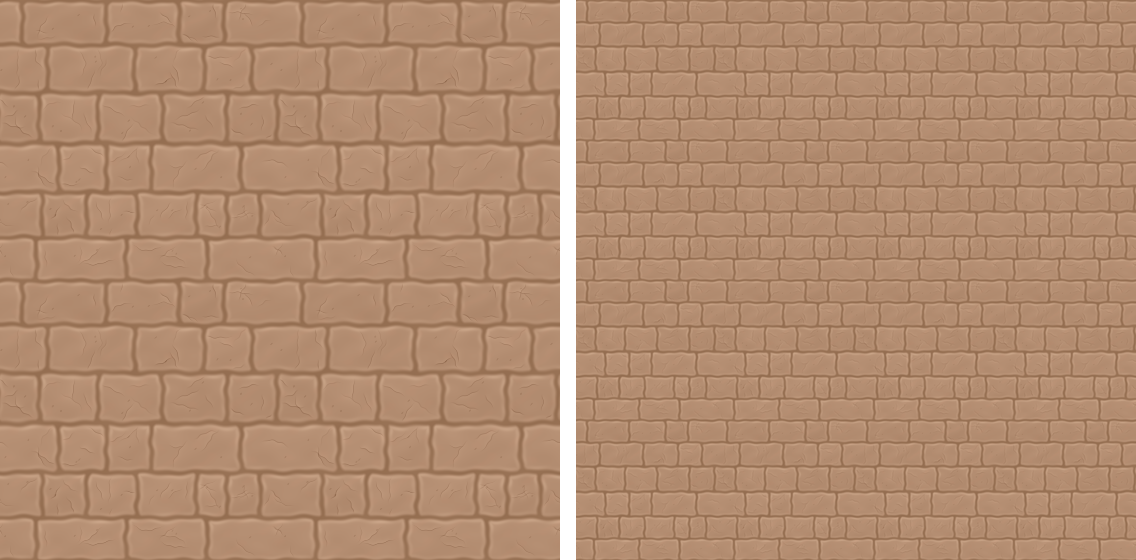
Left: one tile. Right: repeated 2 by 2.
Reproduce this texture procedurally as a WebGL 1 fragment shader.

```glsl
precision highp float;
// Hand-painted sandstone wall: six uneven courses of blocks, tiled twice each way.
// Joints come from wrapped distances to the cuts of each course; bevels, cracks
// and pits are shaded in the local coordinates of each block.
uniform vec2 u_resolution;

const float TAU = 6.28319;

float hash(float n) {
  return fract(sin(n * 12.9898) * 43758.5);
}

float smallest(vec3 v) {
  return min(v.x, min(v.y, v.z));
}

// Positions of the vertical joints in one course; short courses repeat a cut.
void courseCuts(float row, out vec3 a, out vec3 b) {
  if (row < 0.5)      { a = vec3(0.08, 0.38, 0.64);  b = vec3(0.80); }
  else if (row < 1.5) { a = vec3(0.17, 0.48, 0.73);  b = vec3(0.90); }
  else if (row < 2.5) { a = vec3(0.14, 0.35, 0.58);  b = vec3(0.81, 0.99, 0.99); }
  else if (row < 3.5) { a = vec3(0.21, 0.38, 0.54);  b = vec3(0.86); }
  else if (row < 4.5) { a = vec3(0.15, 0.31, 0.49);  b = vec3(0.70, 0.81, 0.93); }
  else                { a = vec3(0.13, 0.45, 0.74);  b = a; }
}

float roundedBox(vec2 q, vec2 halfSize, float radius) {
  vec2 d = abs(q) - halfSize + radius;
  return length(max(d, 0.0)) + min(max(d.x, d.y), 0.0) - radius;
}

// Layered sines, different for every block, about -1 to 1.
float mottle(vec2 q, float seed) {
  float phase = TAU * hash(seed);
  float n = sin(q.x * 31.0 + phase + 1.5 * sin(q.y * 43.0 + phase));
  n += 0.6 * sin(q.y * 57.0 - q.x * 39.0 + phase * 2.0);
  return n / 1.6;
}

// Curved crack: x is the dark line, y the lit chip along one side.
vec2 crack(vec2 q, vec2 halfSize, float seed, float pixel) {
  vec2 origin = (vec2(hash(seed), hash(seed + 1.3)) - 0.5) * 1.7 * halfSize;
  float angle = TAU * hash(seed + 2.7);
  float reach = 0.025 + 0.04 * hash(seed + 3.1);
  float c = cos(angle), s = sin(angle);
  vec2 u = mat2(c, -s, s, c) * (q - origin);
  float bend = (hash(seed + 4.9) - 0.5) * 14.0;
  float v = u.y - bend * u.x * u.x + 0.0018 * sin(u.x * 170.0 + seed);
  float fade = 1.0 - smoothstep(reach * 0.3, reach, abs(u.x));
  float line = 1.0 - smoothstep(0.0, max(0.0035, pixel), abs(v));
  float chip = smoothstep(0.0, 0.004, v) * exp(-max(v, 0.0) * 95.0);
  return vec2(line, chip) * fade;
}

void main() {
  vec2 uv = gl_FragCoord.xy / u_resolution;
  float pixel = 2.0 / u_resolution.y;
  vec2 p = fract(uv * 2.0);
  p.y = 1.0 - p.y;

  // Hand-cut wobble, periodic over the tile
  vec2 w = p;
  w.x += 0.003 * sin(TAU * (9.0 * p.y + 2.0 * p.x)) + 0.0015 * sin(TAU * (17.0 * p.y - 3.0 * p.x));
  w.y += 0.0028 * sin(TAU * (5.0 * p.x + p.y)) + 0.0018 * sin(TAU * (11.0 * p.x - 2.0 * p.y));

  // Courses of uneven height, counted from the top
  float course = 6.0 * (w.y - 0.007 + 0.0135 * cos(TAU * (w.y - 0.2)));
  float row = mod(floor(course), 6.0);

  // Block around this point
  vec3 a, b;
  courseCuts(row, a, b);
  float left = smallest(min(fract(w.x - a), fract(w.x - b)));
  float right = smallest(min(fract(a - w.x), fract(b - w.x)));
  float seed = mod(floor((w.x - left) * 100.0 + 0.5), 100.0) + row * 131.0;
  vec2 q = vec2(left - right, (1.0 - 2.0 * fract(course)) / 6.0) * 0.5;
  vec2 halfSize = vec2((left + right) * 0.5, 1.0 / 12.0) - 0.0055;
  float tone = mottle(q, seed);
  float depth = -roundedBox(q, halfSize, 0.009 + 0.010 * hash(seed + 8.0)) - 0.0012 * tone;

  // Stone face: tint per block, soft brushwork, darker towards the foot
  vec3 stone = vec3(0.70, 0.55, 0.44);
  stone += 0.016 * (hash(seed + 5.0) - 0.5) + 0.009 * tone + 0.10 * q.y;
  stone.r += 0.008 * smoothstep(0.4, 1.0, mottle(q * 1.4, seed + 6.0));

  // Cracks with chipped sides
  float inside = smoothstep(0.004, 0.016, depth);
  for (int i = 0; i < 4; i++) {
    float id = seed + 17.3 * float(i + 1);
    float strength = (0.35 + 0.65 * hash(id + 9.0)) * inside;
    vec2 mark = crack(q, halfSize, id, pixel) * strength;
    stone += vec3(0.042, 0.044, 0.042) * mark.y - vec3(0.070, 0.072, 0.070) * mark.x;
  }

  // Small slanted pits
  for (int i = 0; i < 2; i++) {
    float id = seed + 7.7 * float(i + 1);
    vec2 u = q - (vec2(hash(id), hash(id + 2.0)) - 0.5) * 1.3 * halfSize;
    float pit = length(vec2(u.x + u.y, (u.y - u.x) * 1.8));
    stone -= 0.05 * inside * (1.0 - smoothstep(0.003, 0.010, pit));
  }

  // Worn bevel: bright at the head, fainter at the sides and foot
  float rim = exp(-pow((depth - 0.010) / 0.0065, 2.0));
  float glow = exp(-max(depth, 0.0) * 42.0);
  float head = smoothstep(-0.3, 0.9, q.y / halfSize.y);
  float wear = 0.65 + 0.35 * mottle(q * 1.7, seed + 3.0);
  stone += vec3(0.050, 0.054, 0.052) * wear * (rim * (0.65 + 0.5 * head) + 0.45 * glow * head);

  // Mortar, shaded into the edge of the block
  vec3 mortar = vec3(0.59, 0.44, 0.325) + 0.008 * sin(TAU * (3.0 * p.x + 4.0 * p.y));
  float face = smoothstep(-0.003 - pixel * 0.5, 0.006 + pixel * 0.5, depth);
  gl_FragColor = vec4(mix(mortar, stone, face), 1.0);
}
```
